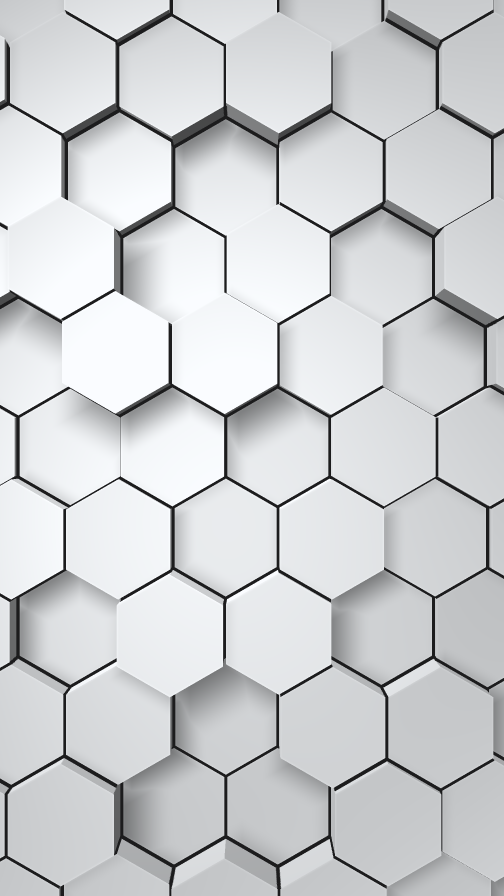
A WebGL 2 fragment shader for this pattern:

```glsl
#version 300 es
precision highp float;
// A wall of white hexagonal columns pushed out to random heights, seen head-on
// in perspective. Each view ray steps down through the hexagon grid; tops get
// soft shadows from taller neighbours, side walls get directional shading.

uniform vec2 u_resolution;
out vec4 outColor;

const float CELL = 0.2058;       // hexagon width, in canvas widths
const float GAP = 0.013;         // half seam width, in cells
const float RELIEF = 0.05;       // perspective growth of the tallest column
const float LEVELS = 5.0;        // height steps above the lowest column
const int MARCH_STEPS = 20;      // a multiple of LEVELS, so tops are hit exactly
const int SAMPLES = 3;           // antialiasing grid per axis
const vec2 GRID = vec2(1.0, 1.7320508);
const vec2 GRID_ORIGIN = vec2(0.551, 0.891);
const vec2 LIGHT = vec2(-0.6, 0.8);
const vec3 WHITE = vec3(0.98, 0.99, 1.0);
const vec3 SEAM = vec3(0.11, 0.11, 0.115);

float hash(vec2 p) {
  vec3 q = fract(p.xyx * 0.1031);
  q += dot(q, q.yzx + 33.33);
  return fract((q.x + q.y) * q.z);
}

// Centre of the pointy-topped hexagon of width 1 that holds p
vec2 hexCenter(vec2 p) {
  vec2 a = round(p / GRID) * GRID;
  vec2 b = (floor(p / GRID) + 0.5) * GRID;
  return distance(p, a) < distance(p, b) ? a : b;
}

// Signed distance to the sides, negative inside
float hexDistance(vec2 p) {
  p = abs(p);
  return max(p.x, dot(p, vec2(0.5, 0.8660254))) - 0.5;
}

float cellRandom(vec2 center, float seed) {
  return hash(round(center * 2.0 / GRID) + seed);
}

// Column height from 0 to 1 in even levels
float columnHeight(vec2 center) {
  return floor(cellRandom(center, 47.0) * (LEVELS + 1.0)) / LEVELS;
}

// Point of the grid under canvas point p at a given height
vec2 gridPoint(vec2 p, vec2 middle, float height) {
  vec2 q = middle + (p - middle) * (1.0 - RELIEF * height);
  return (q - GRID_ORIGIN) / CELL;
}

// Soft shadow on a top, cast by the six neighbours
float neighbourShadow(vec2 q, vec2 center, float height) {
  float shadow = 0.0;
  for (int i = 0; i < 6; i++) {
    float angle = float(i) * 1.0471976;
    vec2 other = center + vec2(cos(angle), sin(angle));
    float rise = max(columnHeight(other) - height, 0.0);
    float d = hexDistance(q - other + LIGHT * rise * 0.26);
    float blur = 0.05 + 0.3 * rise;
    float cover = 1.0 - smoothstep(-blur, blur, d);
    shadow = max(shadow, cover * smoothstep(0.0, 0.7, rise));
  }
  return shadow;
}

// Broad light pool, brightest left of the middle
float roomLight(vec2 p) {
  float d = length((p - vec2(0.28, 1.05)) * vec2(1.0, 0.85));
  return mix(1.02, 0.79, smoothstep(0.1, 1.0, d));
}

vec3 topColor(vec2 q, vec2 center, float height, float room) {
  vec2 local = q - center;
  float tone = room * (0.95 + 0.05 * height);
  tone += 0.04 * (cellRandom(center, 91.0) - 0.5) - 0.05 * dot(local, LIGHT);
  tone *= 1.0 - 0.5 * neighbourShadow(q, center, height);
  tone += 0.03 * smoothstep(-0.035, -GAP, hexDistance(local));
  return WHITE * min(tone, 1.0);
}

vec3 wallColor(vec2 q, vec2 center, float height, float room) {
  vec2 local = q - center;
  float angle = round(atan(local.y, local.x) / 1.0471976) * 1.0471976;
  vec2 normal = vec2(cos(angle), sin(angle));
  // Walls below the facing column lie inside the seam
  if (height <= columnHeight(center + normal) + 0.001) return SEAM;
  float lit = 0.5 + 0.5 * dot(normal, LIGHT);
  return WHITE * min(mix(0.3, 1.08, lit) * room, 1.0);
}

vec3 scene(vec2 p, vec2 middle) {
  float room = roomLight(p);
  for (int i = 0; i <= MARCH_STEPS; i++) {
    float level = 1.0 - float(i) / float(MARCH_STEPS);
    vec2 q = gridPoint(p, middle, level);
    vec2 center = hexCenter(q);
    float height = columnHeight(center);
    if (height < level - 0.001 || hexDistance(q - center) > -GAP) continue;
    vec2 top = gridPoint(p, middle, height);
    if (hexDistance(top - center) <= -GAP) return topColor(top, center, height, room);
    return wallColor(q, center, level, room);
  }
  return SEAM;
}

void main() {
  vec2 middle = 0.5 * u_resolution / u_resolution.x;
  vec3 color = vec3(0.0);
  for (int i = 0; i < SAMPLES * SAMPLES; i++) {
    vec2 offset = (vec2(i % SAMPLES, i / SAMPLES) + 0.5) / float(SAMPLES) - 0.5;
    color += scene((gl_FragCoord.xy + offset) / u_resolution.x, middle);
  }
  outColor = vec4(color / float(SAMPLES * SAMPLES), 1.0);
}
```
